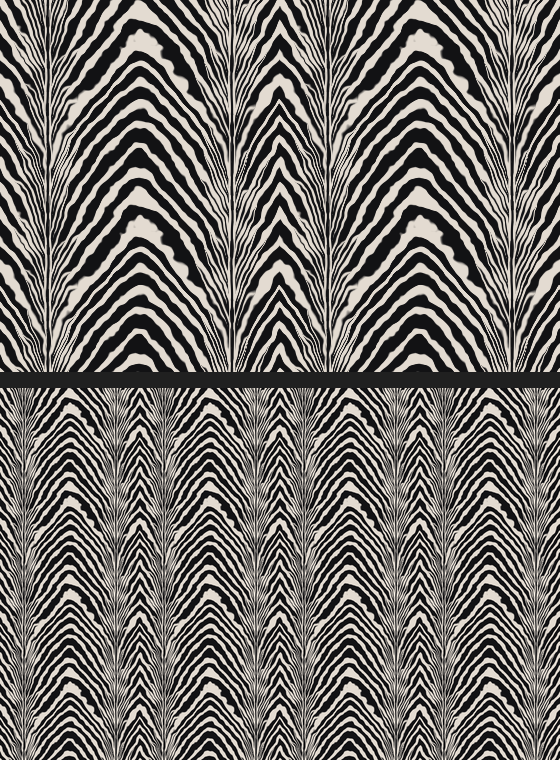
Top: one tile. Bottom: repeated 2 by 2.
This pattern is drawn by a WebGL 1 fragment shader. Its source:

```glsl
precision highp float;
// Zebra hide: light stripes arch over a rounded ridge and plunge into narrow spines.
// A height profile bends level bands into chevrons; hashed branches split off
// towards each spine, and wrapping noise gives the stripes their uneven edges.

uniform vec2 u_resolution;

const vec2  REPEATS = vec2(2.0, 2.0);
const float TILE_ASPECT = 1.5;
const float STRIPES = 8.0;        // stripes per tile height
const float SPINE = 0.494;        // ridge to spine, in tile heights
const float RIDGE_ROUND = 0.045;
const float SLOPE = 0.78;
const float PLUNGE = 0.15;        // steepening near the spine
const float SPINE_SOFT = 0.03;
const float CORE_HALF = 0.006;    // dark line down the spine
const float FLANK = 0.013;        // light lines beside it
const float FLANK_HALF = 0.005;
const float STRIPE_HALF = 0.205;  // half widths, in stripe periods
const float THIN_HALF = 0.14;
const float BRANCH_HALF = 0.12;
const float CREST_GAP = 0.52;     // wider spacing below the broad crest
const float DRIFT = 0.50;
const float WAVE = 0.24;
const float RAGGED = 0.14;
const float SOFTNESS = 0.65;      // edge half width, in pixels
const vec3  DARK = vec3(0.07, 0.07, 0.08);
const vec3  LIGHT = vec3(0.89, 0.86, 0.82);

float hash(vec2 p) {
  vec3 q = fract(vec3(p.xyx) * 0.1031);
  q += dot(q, q.yzx + 33.33);
  return fract((q.x + q.y) * q.z);
}

// Value noise in -0.5..0.5 that wraps once per tile
float tileNoise(vec2 tile, vec2 cells, float seed) {
  vec2 p = tile * cells;
  vec2 i = floor(p);
  vec2 f = fract(p);
  f = f * f * (3.0 - 2.0 * f);
  vec2 a = mod(i, cells) + seed;
  vec2 b = mod(i + 1.0, cells) + seed;
  float low = mix(hash(a), hash(vec2(b.x, a.y)), f.x);
  float high = mix(hash(vec2(a.x, b.y)), hash(b), f.x);
  return mix(low, high, f.y) - 0.5;
}

// Drop of a stripe below the ridge, given its distance from the spine
float stripeDrop(float toSpine) {
  return SLOPE * (SPINE - toSpine)
       + PLUNGE * log((SPINE + SPINE_SOFT) / (toSpine + SPINE_SOFT));
}

// Signed distance to the light stripes in stripe periods, positive inside
float stripes(float phase, float toSpine, float toRidge, float side, float swell) {
  // Main stripe, thinner among branches and swollen on one ridge crest
  float id = mod(floor(phase + 0.5), STRIPES);
  float u = abs(fract(phase + 0.5) - 0.5);
  float open = smoothstep(0.01, 0.05, toSpine);
  float thinning = smoothstep(0.17, 0.06, toSpine) * open;
  float halfWidth = mix(STRIPE_HALF, THIN_HALF, thinning) + swell;
  halfWidth += 0.06 * (hash(vec2(id, 7.0)) - 0.5) * (1.0 - thinning);
  float crest = toRidge / 0.07;
  halfWidth += 0.16 * (1.0 - step(0.5, id)) * exp(-crest * crest);

  // Branch leaving the stripe above or below and settling in the dark gap
  float gap = mod(floor(phase), STRIPES);
  float v = fract(phase);
  if (hash(vec2(gap, side + 20.0)) > 0.5) v = 1.0 - v;
  float reach = mix(0.08, 0.24, hash(vec2(gap, side + 40.0)));
  float grown = 1.0 - smoothstep(reach * 0.5, reach, toSpine);
  float center = mix(0.10, 0.5, grown);
  float branchHalf = mix(0.03, BRANCH_HALF, grown) + swell * grown;
  branchHalf -= 0.2 * (1.0 - open);

  return max(halfWidth - u, branchHalf - abs(v - center));
}

void main() {
  vec2 tile = fract(gl_FragCoord.xy / u_resolution * REPEATS);

  // Distances to the ridge and to the nearest, slightly wavering spine
  float sway = 0.007 * tileNoise(tile, vec2(4.0, 12.0), 3.0);
  float x = fract(tile.x + sway) * TILE_ASPECT - 0.5 * TILE_ASPECT;
  float toRidge = sqrt(x * x + RIDGE_ROUND * RIDGE_ROUND);
  float toSpine = abs(toRidge - SPINE);
  float side = step(0.0, x) * 2.0 + step(SPINE, toRidge);

  // Bend the bands, widen one gap per tile, then disturb them
  float phase = STRIPES * (1.0 - tile.y - stripeDrop(toSpine));
  float fromGap = (mod(phase, STRIPES) - 1.75) / 0.75;
  phase -= CREST_GAP * exp(-fromGap * fromGap);
  phase += DRIFT * tileNoise(tile, vec2(3.0, 4.0), 11.0);
  phase += WAVE * tileNoise(tile, vec2(24.0, 16.0), 29.0);
  phase += RAGGED * tileNoise(tile, vec2(54.0, 36.0), 53.0);
  float swell = 0.13 * tileNoise(tile, vec2(18.0, 12.0), 71.0);

  // One pixel expressed in stripe periods
  float steepness = SLOPE + PLUNGE / (toSpine + SPINE_SOFT);
  float density = STRIPES * sqrt(1.0 + steepness * steepness);
  float soft = SOFTNESS * REPEATS.y / u_resolution.y * density;

  // Stripes, then the upright lines of the spine
  float d = stripes(phase, toSpine, abs(x), side, swell);
  float flank = FLANK_HALF + 0.05 * swell - abs(toSpine - FLANK);
  d = max(d, flank * density);
  d = min(d, (toSpine - CORE_HALF) * density);
  gl_FragColor = vec4(mix(DARK, LIGHT, smoothstep(-soft, soft, d)), 1.0);
}
```
